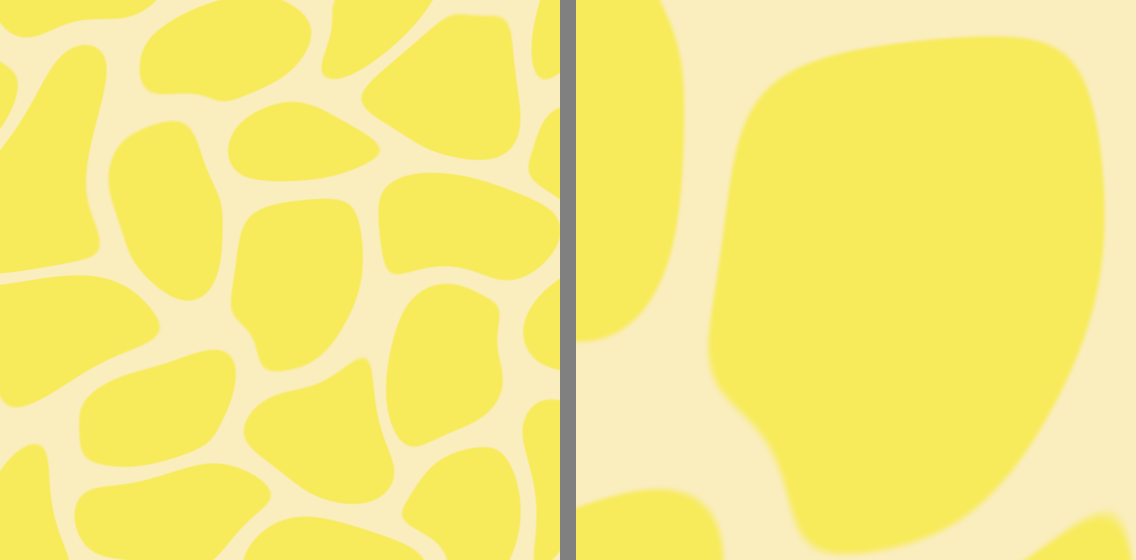
Left: the whole. Right: its middle third, enlarged.
Write a Shadertoy shader that draws this pattern.

```glsl
#define CELLS 3.9        // cells across the canvas
#define JITTER 0.74      // irregularity of the cell centres
#define GAP 0.056        // half width of the channels, in cells
#define GAP_VARIATION 0.3
#define ROUNDING 11.0    // lower values give rounder corners
#define WARP 0.17        // strength of the broad bends
#define RIPPLE 0.065     // strength of the smaller bulges
#define TILT 0.5         // lean of the patches, in radians
#define STRETCH 1.12     // elongation of the patches
#define SOFTNESS 0.0045  // edge width, in canvas units
#define PATCH_YELLOW vec3(0.970, 0.920, 0.360)
#define CHANNEL_CREAM vec3(0.980, 0.930, 0.745)

vec2 hash2(vec2 p) {
    vec2 q = vec2(dot(p, vec2(127.1, 311.7)), dot(p, vec2(269.5, 183.3)));
    return fract(sin(q) * 43758.545);
}

// Jittered centre of a cell; odd rows are shifted by half a cell
vec2 cellCentre(vec2 id) {
    float shift = 0.5 * mod(id.y, 2.0);
    return id + vec2(shift, 0.0) + 0.5 + JITTER * (hash2(id) - 0.5);
}

// Layered sines bend the straight cell walls into organic curves
vec2 bend(vec2 p) {
    vec2 broad = sin(2.7 * p.yx + 0.8 * p + vec2(0.6, 2.3));
    p += WARP * broad;
    vec2 fine = sin(5.3 * p.yx - 1.9 * p + vec2(4.1, 1.2));
    return p + RIPPLE * fine;
}

// Smoothed distance from p to the walls of its cell
float wallDistance(vec2 p) {
    vec2 base = floor(p);
    vec2 nearestId = base;
    vec2 toNearest = vec2(0.0);
    float best = 1e3;
    for (int y = -2; y <= 2; y++)
    for (int x = -2; x <= 2; x++) {
        vec2 id = base + vec2(x, y);
        vec2 r = cellCentre(id) - p;
        float d = dot(r, r);
        if (d < best) {
            best = d;
            nearestId = id;
            toNearest = r;
        }
    }

    // An exponential minimum over all walls rounds the corners
    float sum = 0.0;
    for (int y = -2; y <= 2; y++)
    for (int x = -2; x <= 2; x++) {
        if (x == 0 && y == 0) continue;
        vec2 r = cellCentre(nearestId + vec2(x, y)) - p;
        float wall = dot(0.5 * (r + toNearest), normalize(r - toNearest));
        sum += exp(-ROUNDING * wall);
    }
    return -log(sum) / ROUNDING;
}

void mainImage(out vec4 fragColor, in vec2 fragCoord) {
    vec2 p = CELLS * fragCoord / iResolution.y;

    // Lean and elongate the patches
    float c = cos(TILT), s = sin(TILT);
    vec2 q = mat2(c, -s, s, c) * p * vec2(1.0 / STRETCH, STRETCH);

    // Channels swell and narrow slowly
    float swell = sin(1.7 * p.x + 0.9) * sin(1.9 * p.y - 0.4);
    float gap = GAP * (1.0 + GAP_VARIATION * swell);

    float edge = (wallDistance(bend(q)) - gap) / CELLS;
    float width = max(SOFTNESS, 1.5 / iResolution.y);
    float patchMask = smoothstep(-0.5 * width, 0.5 * width, edge);
    fragColor = vec4(mix(CHANNEL_CREAM, PATCH_YELLOW, patchMask), 1.0);
}
```
